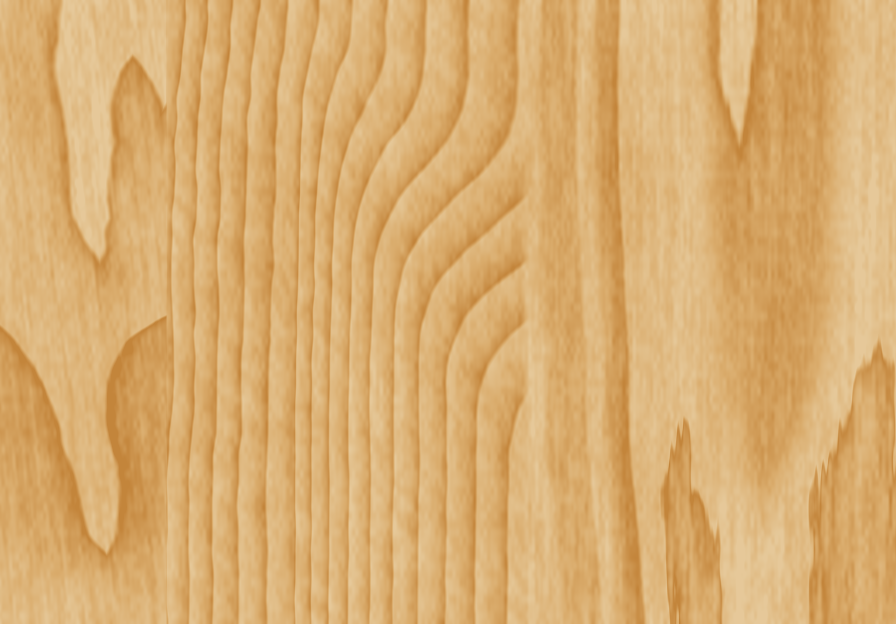
Reproduce this texture procedurally as a Shadertoy shader.

```glsl
float hash(vec2 p) {
    return fract(sin(dot(p, vec2(127.1, 311.7))) * 43758.5453);
}

float noise(vec2 p) {
    vec2 i = floor(p), f = fract(p);
    f = f * f * (3.0 - 2.0 * f);
    return mix(mix(hash(i), hash(i + vec2(1, 0)), f.x),
               mix(hash(i + vec2(0, 1)), hash(i + vec2(1, 1)), f.x), f.y);
}

// Sideways distance to a tongue of wood that opens upward from its tip
float tongue(vec2 p, vec2 tip, float halfWidth, float taper, float lean, float flareStart, float skew) {
    float t = p.y - tip.y;
    float flare = 0.03 * exp((t - flareStart) * 14.0);
    float center = tip.x + lean * t + skew * flare;
    return abs(p.x - center) - flare - halfWidth * (1.0 - exp(-t / taper));
}

// Dark outline that fades away from the edge
float stain(float d) {
    return smoothstep(-0.006, 0.006, d) * (0.15 + 0.22 * exp(-max(d, 0.0) * 14.0) + 0.3 * exp(-max(d, 0.0) * 80.0));
}

float leftPlank(vec2 p) {
    p.x += 0.035 * (noise(p * vec2(4.0, 9.0)) - 0.5) + 0.007 * noise(p * 35.0);
    float upper = tongue(p, vec2(0.16, 0.583), 0.054, 0.1, -0.04, 0.24, 1.0);
    float hook = tongue(vec2(p.x, -p.y), vec2(0.216, -0.91), 0.048, 0.05, 0.08, 3.0, 0.0);
    float lower = tongue(p, vec2(0.172, 0.113), 0.037, 0.04, -0.2, 0.29, 0.3);
    return 0.2 + stain(max(upper, -hook)) + stain(lower) - 0.12 * smoothstep(0.25, 0.0, p.y);
}

// Growth rings, close on the left and swept into an S bend on the right
float middlePlank(vec2 p) {
    float down = 1.0 - p.y;
    float bend = 0.26 + (p.x - 0.592) * 0.85;
    float reach = 0.19 + 0.5 * max(p.x - 0.592, 0.0);
    float u = p.x + 0.03 * down;
    u += 1.1 * max(p.x - 0.47, 0.0) * smoothstep(bend - reach, bend + reach, down);
    u += 0.018 * (noise(p * vec2(4.0, 5.0)) - 0.5) + 0.005 * noise(p * vec2(22.0, 26.0));
    float ring = fract(11.5 * log(1.0 + max(u - 0.265, 0.0) / 0.357));
    float tone = 0.3 * ring + 0.36 * pow(ring, 5.0);
    return 0.25 + tone * (1.0 - smoothstep(0.88, 1.0, ring));
}

float rightPlank(vec2 p, float streak) {
    float x = p.x - 0.04 * (1.0 - p.y) * (1.0 - p.y) + 0.014 * (noise(p * vec2(3.0, 7.0)) - 0.5);
    float tone = 0.25;
    tone += 0.28 * smoothstep(0.85, 0.872, x) * (1.0 - smoothstep(0.918, 0.927, x));
    tone += 0.46 * smoothstep(0.925, 0.988, x) * (1.0 - smoothstep(0.986, 0.994, x));

    // Broad heartwood with ragged edges
    float ragged = 0.05 * (streak - 0.5);
    vec2 q = vec2(p.x + 0.035 * (noise(p * vec2(3.0, 9.0)) - 0.5), p.y);
    float heart = tongue(q, vec2(1.232, 0.15), 0.12, 0.25, 0.0, 3.0, 0.0) + ragged;
    tone += 0.3 * (1.0 - smoothstep(-0.035, 0.02, heart));
    tone += 0.16 * (noise(p * vec2(26.0, 2.5)) - 0.5);

    // Pale tongue from the top, dark flames from the bottom
    float pale = tongue(q, vec2(1.175, 0.771), 0.037, 0.12, 0.0, 3.0, 0.0) + 0.2 * ragged;
    tone = mix(0.14, tone, smoothstep(-0.007, 0.005, pale));
    tone += 0.2 * exp(-pow((pale - 0.006) / 0.008, 2.0));
    vec2 flipped = vec2(q.x + 0.012 * (noise(p * vec2(14.0, 22.0)) - 0.5), -q.y);
    float small = tongue(flipped, vec2(1.085, -0.314), 0.05, 0.12, 0.1, 3.0, 0.0);
    float large = tongue(flipped, vec2(1.395, -0.455), 0.085, 0.2, -0.03, 3.0, 0.0);
    float flames = stain(-small - 0.8 * ragged) + stain(-large - 0.8 * ragged);
    return min(tone + flames, 0.82);
}

void mainImage(out vec4 fragColor, in vec2 fragCoord) {
    vec2 p = fragCoord / iResolution.y;
    float inMiddle = smoothstep(0.265, 0.269, p.x);
    float inRight = smoothstep(0.832, 0.85, p.x);
    float ringed = inMiddle * (1.0 - inRight);

    // Long pores, slightly tilted outside the middle plank
    vec2 g = vec2(p.x + 0.1 * p.y * (1.0 - inMiddle), p.y);
    float streak = noise(g * vec2(80.0, 6.0)) * 0.5 + noise(g * vec2(185.0, 16.0) + 9.0) * 0.5;
    float fleck = noise(p * vec2(180.0, 75.0) + 31.0);
    float mottle = noise(vec2(p.x + 0.4 * p.y, p.y) * vec2(55.0, 32.0) + 5.0);

    float tone = mix(leftPlank(p), middlePlank(p), inMiddle);
    tone = mix(tone, rightPlank(p, streak), inRight);
    tone += (streak - 0.5) * mix(0.32, 0.14, ringed);
    tone += (fleck - 0.5) * 0.16 + (mottle - 0.5) * mix(0.07, 0.15, ringed);
    tone += (noise(p * vec2(5.0, 3.0)) - 0.5) * 0.15;
    tone = clamp(0.41 + (tone - 0.43) * 1.3, 0.0, 1.0);

    vec3 sapwood = vec3(0.9, 0.785, 0.6);
    vec3 honey = vec3(0.855, 0.675, 0.425);
    vec3 amber = vec3(0.765, 0.52, 0.23);
    vec3 color = mix(sapwood, honey, min(tone / 0.45, 1.0));
    color = mix(color, amber, clamp((tone - 0.45) / 0.5, 0.0, 1.0));
    fragColor = vec4(color, 1.0);
}
```
